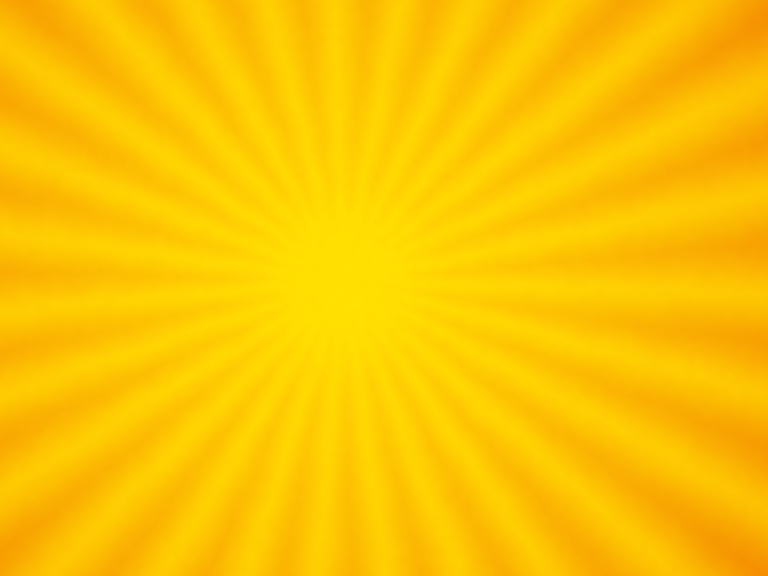
Write a WebGL 2 fragment shader that draws this background.

```glsl
#version 300 es
precision highp float;

uniform vec2 u_resolution;
out vec4 fragColor;

float hash(vec2 p) {
    p = fract(p * vec2(0.1031, 0.1137));
    p += dot(p, p.yx + 33.33);
    return fract((p.x + p.y) * p.x * 17.0);
}

float valueNoise(vec2 p) {
    vec2 cell = floor(p);
    vec2 f = fract(p);
    f = f * f * (3.0 - 2.0 * f);
    float low = mix(hash(cell), hash(cell + vec2(1.0, 0.0)), f.x);
    float high = mix(hash(cell + vec2(0.0, 1.0)), hash(cell + 1.0), f.x);
    return mix(low, high, f.y);
}

void main() {
    // Height is one unit; the burst sits left of the middle
    vec2 uv = gl_FragCoord.xy / u_resolution.y;
    float aspect = u_resolution.x / u_resolution.y;
    vec2 p = uv - vec2(0.447 * aspect, 0.512);

    // Slight waviness along the rays
    vec2 wobble = vec2(valueNoise(uv * 22.0 + 40.0), valueNoise(uv * 22.0 + 90.0)) - 0.5;
    vec2 q = p + 0.007 * wobble;
    float radius = length(p);
    float turn = atan(q.y, q.x) / 6.2831853;

    // 27 rays: 0 on a bright crest, 1 in an orange trough
    float wave = abs(fract(27.0 * turn + 0.62) - 0.5) * 2.0;
    float trough = mix(wave, smoothstep(0.0, 1.0, wave), 0.6);
    float spread = radius * smoothstep(0.03, 0.2, radius);

    // Warm yellow darkening outward, deepest between the rays
    float green = 0.873 - 0.125 * spread - 0.2 * spread * trough;
    green -= 0.035 * smoothstep(0.65, 1.0, radius);

    // Fine soft mottling
    float mottle = valueNoise(uv * 75.0) + 0.5 * valueNoise(uv * 150.0 + 17.0) - 0.75;
    green += 0.012 * mottle;

    float red = mix(0.965, 1.0, smoothstep(0.55, 0.86, green));
    fragColor = vec4(red, green, 0.006, 1.0);
}
```
